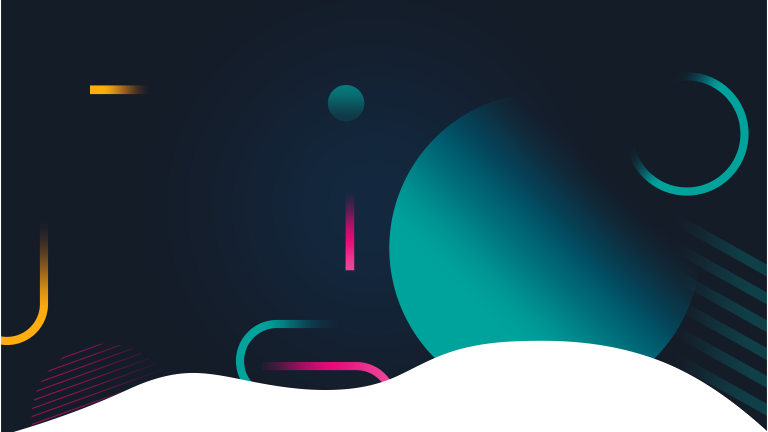
Reproduce this background procedurally as a WebGL 2 fragment shader.

```glsl
#version 300 es
precision highp float;

uniform vec2 u_resolution;
out vec4 fragColor;

// Layout grid: the canvas is 16 units wide and 9 units high
const vec2 GRID = vec2(16.0, 9.0);
const float EDGE_MARGIN = 0.022;
const float STROKE = 0.085;      // half width of bars and hooks
const float HOOK_RADIUS = 0.77;

const vec3 NIGHT = vec3(0.080, 0.108, 0.157);
const vec3 NIGHT_GLOW = vec3(0.073, 0.157, 0.245);
const vec3 TEAL = vec3(0.0, 0.635, 0.612);
const vec3 DEEP_BLUE = vec3(0.0, 0.31, 0.40);
const vec3 AMBER = vec3(1.0, 0.68, 0.06);
const vec3 ORANGE = vec3(0.95, 0.50, 0.08);
const vec3 MAGENTA = vec3(0.90, 0.04, 0.47);
const vec3 PINK = vec3(0.93, 0.27, 0.60);

const vec2 GLOW_CENTER = vec2(7.8, 4.7);
const float GLOW_RADIUS = 5.2;
const vec2 PLANET = vec2(11.35, 3.83);
const float PLANET_RADIUS = 3.24;
const vec2 MOON = vec2(7.21, 6.85);
const float MOON_RADIUS = 0.38;
const vec2 RING = vec2(14.31, 6.21);
const float RING_RADIUS = 1.2;
const vec2 AMBER_HOOK = vec2(0.146, 2.667);
const vec2 TEAL_HOOK = vec2(5.77, 1.48);
const vec2 PINK_HOOK = vec2(7.42, 0.604);
const vec2 HATCH = vec2(2.2, 0.3);
const float HATCH_RADIUS = 1.54;
const float HATCH_STEP = 0.165;
const float HATCH_SLOPE = 0.36;
const float BAND_TOP = 3.35;
const float BAND_STEP = 0.58;
const float BAND_SLOPE = 0.56;

// Wave knots: x, height, slope
const int KNOTS = 10;
const vec3 WAVE[KNOTS] = vec3[KNOTS](
    vec3(0.0, -0.08, 0.28), vec3(2.7, 0.9, 0.46),
    vec3(4.02, 1.23, 0.0), vec3(5.2, 1.06, -0.2),
    vec3(6.77, 0.875, 0.0), vec3(8.33, 1.19, 0.48),
    vec3(9.1, 1.56, 0.42), vec3(11.3, 1.9, 0.0),
    vec3(13.65, 1.52, -0.36), vec3(16.0, 0.0, -0.92));

float pixel;

float coverage(float d) { return clamp(0.5 - d / pixel, 0.0, 1.0); }

float boxDistance(vec2 p, vec2 lo, vec2 hi) {
    vec2 d = abs(p - 0.5 * (lo + hi)) - 0.5 * (hi - lo);
    return max(d.x, d.y);
}

// Straight stem along +y that bends into an arc below y = 0
float hookDistance(vec2 q) {
    float across = q.y > 0.0 ? q.x : length(q);
    return abs(across - HOOK_RADIUS) - STROKE;
}

// Cubic Hermite curve through the knots
float waveHeight(float x) {
    float h = 0.0;
    for (int i = 0; i < KNOTS - 1; i++) {
        vec3 a = WAVE[i], b = WAVE[i + 1];
        if (x < a.x) break;
        float w = b.x - a.x;
        float t = clamp((x - a.x) / w, 0.0, 1.0), s = 1.0 - t;
        h = mix(a.y, b.y, t * t * (3.0 - 2.0 * t)) + w * t * s * (a.z * s - b.z * t);
    }
    return h;
}

void main() {
    vec2 p = gl_FragCoord.xy / u_resolution * GRID;
    pixel = GRID.y / u_resolution.y;

    // Night sky with a soft central glow
    float glow = 1.0 - smoothstep(0.0, GLOW_RADIUS, length(p - GLOW_CENTER));
    vec3 color = mix(NIGHT, NIGHT_GLOW, glow);

    // Slanted bands at the right
    float v = p.y + BAND_SLOPE * (p.x - GRID.x) - BAND_TOP;
    float band = abs(fract(v / BAND_STEP + 0.5) - 0.5) * BAND_STEP - 0.125;
    float bandMask = coverage(band * 0.87) * step(v, 0.5 * BAND_STEP);
    color = mix(color, TEAL, bandMask * 0.27 * smoothstep(13.9, 15.8, p.x));

    // Large disc, dissolving toward the upper right
    vec2 q = p - PLANET;
    float t = dot(q, vec2(0.69, 0.72));
    vec3 planet = mix(TEAL, DEEP_BLUE, smoothstep(-1.9, 0.85, t));
    float fade = 1.0 - smoothstep(0.0, 2.1, t);
    color = mix(color, planet, coverage(length(q) - PLANET_RADIUS) * fade);

    // Small disc
    q = p - MOON;
    fade = mix(0.15, 0.68, smoothstep(-MOON_RADIUS, MOON_RADIUS, q.y));
    color = mix(color, TEAL, coverage(length(q) - MOON_RADIUS) * fade);

    // Open ring
    q = p - RING;
    fade = smoothstep(-0.9, 0.1, dot(q, vec2(0.84, -0.54)));
    color = mix(color, mix(DEEP_BLUE, TEAL, fade), fade * coverage(abs(length(q) - RING_RADIUS) - STROKE));

    // Bars
    fade = 1.0 - smoothstep(2.1, 3.17, p.x);
    color = mix(color, mix(ORANGE, AMBER, fade), fade * coverage(boxDistance(p, vec2(1.875, 7.04), vec2(3.17, 7.22))));
    fade = 1.0 - smoothstep(3.9, 5.1, p.y);
    vec3 barColor = mix(PINK, MAGENTA, smoothstep(3.37, 4.1, p.y));
    color = mix(color, barColor, fade * coverage(boxDistance(p, vec2(7.2, 3.37), vec2(7.38, 5.1))));

    // Hooks
    fade = 1.0 - smoothstep(2.4, 4.5, p.y);
    color = mix(color, mix(ORANGE, AMBER, fade), fade * coverage(hookDistance(p - AMBER_HOOK)));
    fade = 1.0 - smoothstep(5.4, 7.25, p.x);
    color = mix(color, mix(DEEP_BLUE, TEAL, fade), fade * coverage(hookDistance((p - TEAL_HOOK).yx)));
    q = p - PINK_HOOK;
    fade = smoothstep(5.2, 7.0, p.x) * step(5.46, p.x);
    barColor = mix(MAGENTA, PINK, smoothstep(6.8, 8.2, p.x));
    color = mix(color, barColor, fade * coverage(hookDistance(vec2(q.y, -q.x))));

    // Hatched disc
    v = (p.y - HATCH_SLOPE * p.x) / HATCH_STEP;
    float line = abs(fract(v) - 0.5) * HATCH_STEP * 0.94 - 0.012;
    fade = 0.6 * (1.0 - smoothstep(1.2, 3.8, p.x));
    color = mix(color, MAGENTA, fade * coverage(line) * coverage(length(p - HATCH) - HATCH_RADIUS));

    // White wave and side margins
    float margin = min(p.x, GRID.x - p.x) - EDGE_MARGIN;
    color = mix(color, vec3(1.0), max(coverage(p.y - waveHeight(p.x)), coverage(margin)));

    fragColor = vec4(color, 1.0);
}
```
